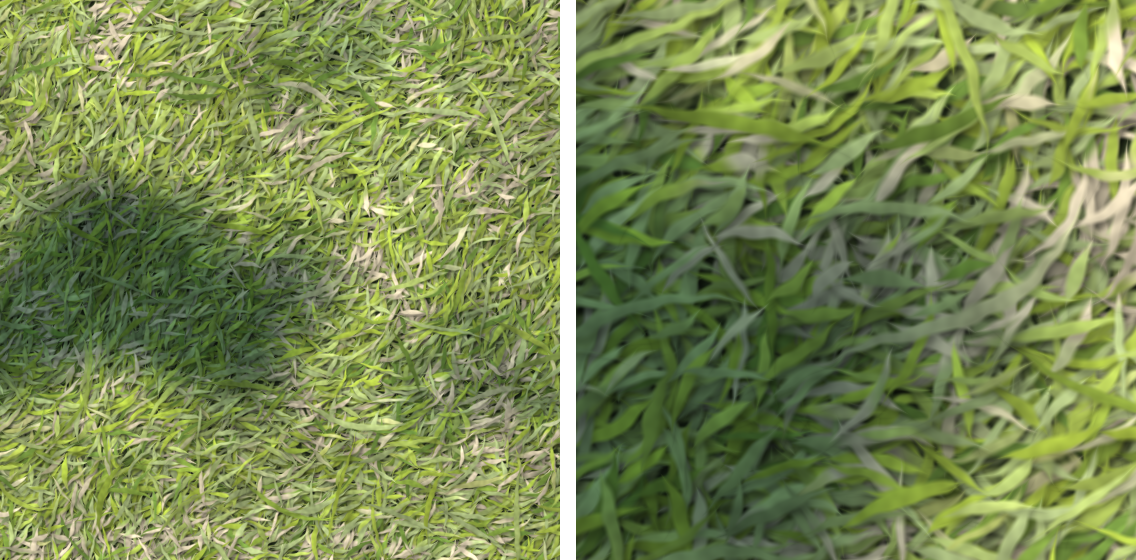
Left: the whole. Right: its middle third, enlarged.
Give the GLSL for this texture, as a Shadertoy shader.

```glsl
// A sunlit lawn of tangled grass with dry straw patches and a soft shadow.
// Jittered grids of slender, tapered blades are painted from the soil upward,
// each with a faint cast shadow; gradient noise steers lean, dryness and light.

const vec3 SOIL  = vec3(0.17, 0.21, 0.12);
const vec3 THATCH = vec3(0.50, 0.55, 0.31);
const vec3 DEEP  = vec3(0.43, 0.55, 0.24);
const vec3 LIME  = vec3(0.65, 0.73, 0.26);
const vec3 SAGE  = vec3(0.65, 0.71, 0.48);
const vec3 STRAW = vec3(0.80, 0.75, 0.64);
const vec3 SHADE_TINT = vec3(0.44, 0.55, 0.56);
const int LAYERS = 16;

vec4 hash4(vec3 p) {
    vec4 q = fract(p.xyzx * vec4(0.1031, 0.1030, 0.0973, 0.1099));
    q += dot(q, q.wzxy + 33.33);
    return fract((q.xxyz + q.yzzw) * q.zywx);
}

float cornerSlope(vec2 corner, vec2 offset) {
    float a = 6.2832 * hash4(vec3(corner, 7.0)).x;
    return dot(vec2(cos(a), sin(a)), offset);
}

float gradientNoise(vec2 p) {
    vec2 i = floor(p), f = fract(p);
    vec2 u = f * f * f * (f * (f * 6.0 - 15.0) + 10.0);
    vec2 e = vec2(1.0, 0.0);
    float low  = mix(cornerSlope(i, f), cornerSlope(i + e.xy, f - e.xy), u.x);
    float high = mix(cornerSlope(i + e.yx, f - e.yx), cornerSlope(i + e.xx, f - e.xx), u.x);
    return 1.4 * mix(low, high, u.y);
}

vec2 rotate(vec2 p, float a) {
    float c = cos(a), s = sin(a);
    return vec2(c * p.x + s * p.y, c * p.y - s * p.x);
}

// Signed distance, roughly, to a blade along x that bends and tapers to both tips
float bladeDistance(vec2 p, float halfLength, float halfWidth, float bend) {
    float t = p.x / halfLength;
    float taper = halfWidth * (1.0 - t * t);
    return abs(p.y - bend * halfLength * (t * t - 0.4)) - taper;
}

vec3 bladeColor(vec4 pick, float dryness) {
    vec3 c = mix(SAGE, LIME, smoothstep(0.2, 0.75, pick.x));
    c = mix(c, DEEP, smoothstep(0.74, 0.95, pick.x));
    c = mix(c, STRAW, smoothstep(-0.10, 0.10, dryness - pick.y));
    return c * mix(0.88, 1.13, pick.z);
}

// Paints one jittered grid of blades over the colour below it
vec3 bladeLayer(vec3 below, vec2 p, float cell, float halfWidth, float seed,
                float density, float lean, float dryness, float light, float edge) {
    vec3 color = below;
    vec2 home = floor(p / cell);
    for (int j = -1; j <= 1; j++)
    for (int i = -1; i <= 1; i++) {
        vec2 id = home + vec2(i, j);
        vec4 place = hash4(vec3(id, seed));
        vec4 look = hash4(vec3(id, seed + 57.0));
        if (look.w > density) continue;

        float spread = place.z + look.x - 1.0;
        vec2 q = p - (id + place.xy) * cell;
        float angle = lean + 1.6 * spread;
        float halfLength = cell * mix(0.45, 0.95, place.w);
        float width = halfWidth * mix(0.65, 1.3, look.y);
        float bend = 0.4 * (look.z - 0.5);
        vec2 bladePoint = rotate(q, angle);
        vec2 shadowPoint = rotate(q - vec2(0.0020, -0.0030), angle);

        // Cast shadow first, then the blade with a lit upper side
        float shadow = bladeDistance(shadowPoint, halfLength, width, bend);
        color *= 1.0 - 0.17 * (1.0 - smoothstep(-0.002, 0.004, shadow));
        float d = bladeDistance(bladePoint, halfLength, width, bend);
        float side = clamp(bladePoint.y / width, -1.0, 1.0);
        float along = clamp(bladePoint.x / halfLength, -1.0, 1.0);
        vec3 blade = bladeColor(hash4(vec3(id, seed + 113.0)), dryness);
        blade *= light * (1.0 + 0.05 * side + 0.08 * along);
        color = mix(color, blade, 1.0 - smoothstep(-edge, edge, d));
    }
    return color;
}

float softEllipse(vec2 p, vec2 center, vec2 radius, float wobble) {
    return 1.0 - smoothstep(0.5, 1.3, length((p - center) / radius) + wobble);
}

void mainImage(out vec4 fragColor, in vec2 fragCoord) {
    vec2 uv = fragCoord / iResolution.y;
    float edge = max(0.0019, 0.8 / iResolution.y);

    // Slow fields: direction, dry patches and light
    float broad = gradientNoise(uv * 4.0 + 3.7);
    float patchy = gradientNoise(uv * 6.0 + 21.3) + 0.6 * gradientNoise(uv * 17.0 + 8.1);
    float lean = 0.72 + 0.9 * gradientNoise(uv * 3.0 + 11.9);
    float dryness = 0.10 + 0.5 * smoothstep(0.0, 0.8, patchy);
    float shade = softEllipse(uv, vec2(0.22, 0.47), vec2(0.37, 0.19), 0.4 * broad);
    shade = max(shade, 0.45 * softEllipse(uv, vec2(0.87, 0.32), vec2(0.15, 0.13), 0.5 * patchy));
    shade = max(shade, 0.40 * softEllipse(uv, vec2(0.62, 0.93), vec2(0.18, 0.12), 0.5 * broad));

    // Small warp keeps the outlines ragged
    vec2 p = uv + 0.0022 * vec2(gradientNoise(uv * 60.0), gradientNoise(uv * 60.0 + 40.5));

    // Dark gaps between mats of old thatch
    float mat = gradientNoise(uv * 48.0) + 0.5 * gradientNoise(uv * 110.0);
    vec3 color = mix(SOIL, THATCH, smoothstep(-0.35, 0.25, mat));
    for (int k = 0; k < LAYERS; k++) {
        float height = float(k) / float(LAYERS - 1);
        color = bladeLayer(color, p, 0.038, 0.0038, 3.0 + 5.0 * float(k), 0.95,
                           lean, dryness, mix(0.84, 1.07, height), edge);
    }
    // Sparse long blades lie on top
    color = bladeLayer(color, p, 0.080, 0.0042, 211.0, 0.55, lean - 0.15, 0.08, 0.97, edge);
    color = bladeLayer(color, p, 0.110, 0.0046, 307.0, 0.40, lean - 0.35, 0.05, 0.97, edge);

    // Tufts, fine mottling, broad light and the soft shadow
    float tufts = gradientNoise(uv * 26.0 + 5.2);
    color *= 1.0 + 0.20 * tufts + 0.10 * gradientNoise(uv * 120.0) + 0.12 * broad;
    color *= mix(vec3(1.0), SHADE_TINT, shade);
    fragColor = vec4(clamp(color, 0.0, 1.0), 1.0);
}
```
